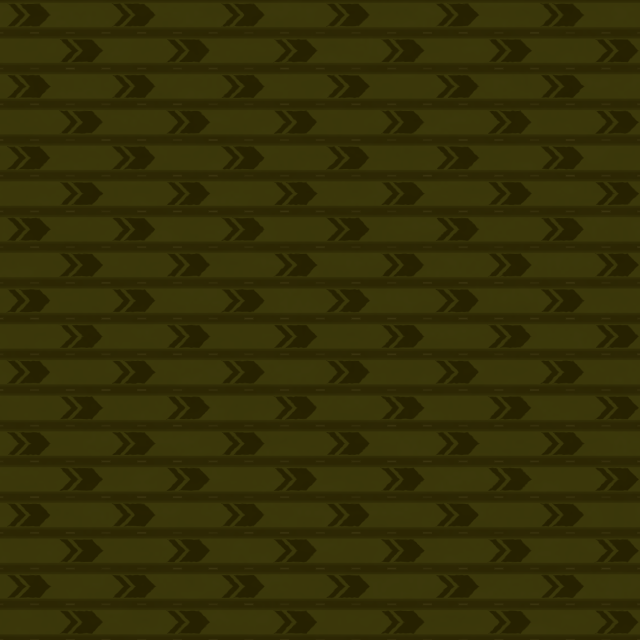
Reproduce this pattern procedurally as a WebGL 1 fragment shader.

```glsl
precision highp float;
// Olive conveyor bands carrying dark double chevrons, staggered on alternate rows.
// Lengths are in row pitches: each chevron cell is three pitches wide, and the
// dark rails between bands carry one faint worn dash per pitch.

uniform vec2 u_resolution;

const float ROWS = 17.92;
const float CELL_WIDTH = 3.0;
const float FIRST_CENTRE = 0.42;
const float FIRST_TIP = 1.377;
const float FIRST_DASH = 0.968;
const float RAIL_HALF = 0.157;

const vec3 BAND = vec3(0.231, 0.217, 0.040);
const vec3 RAIL = vec3(0.174, 0.152, 0.014);
const vec3 RAIL_EDGE = vec3(0.190, 0.172, 0.022);
const vec3 CHEVRON = vec3(0.150, 0.130, 0.004);
const vec3 DASH = vec3(0.245, 0.218, 0.070);

float hash(vec2 p) {
  vec3 q = fract(vec3(p.xyx) * 0.1031);
  q += dot(q, q.yzx + 33.33);
  return fract((q.x + q.y) * q.z);
}

float valueNoise(vec2 p) {
  vec2 i = floor(p);
  vec2 f = fract(p);
  f = f * f * (3.0 - 2.0 * f);
  float low = mix(hash(i), hash(i + vec2(1.0, 0.0)), f.x);
  float high = mix(hash(i + vec2(0.0, 1.0)), hash(i + vec2(1.0, 1.0)), f.x);
  return mix(low, high, f.y);
}

// Coverage of a shape from its signed distance
float fill(float d, float soft) {
  return 1.0 - smoothstep(-soft, soft, d);
}

float boxDistance(vec2 p, vec2 halfSize) {
  vec2 d = abs(p) - halfSize;
  return max(d.x, d.y);
}

// Right-pointing bar between tail and tip on the centre line
float chevronDistance(vec2 p, float tail, float tip) {
  float x = p.x + 0.96 * abs(p.y);
  float slant = 0.72 * max(tail - x, x - tip);
  return max(slant, abs(p.y) - 0.315);
}

// Thin and thick chevron, with the tip of the thick one at zero
float arrowDistance(vec2 p) {
  return min(chevronDistance(p, -0.885, -0.69),
             chevronDistance(p, -0.56, 0.0));
}

// Position relative to the tip of the nearest arrow
vec2 arrowLocal(float x, float y, float row) {
  float odd = mod(row, 2.0);
  float along = x - FIRST_TIP - 0.5 * CELL_WIDTH * odd;
  float column = floor((along + 2.0) / CELL_WIDTH);
  float wobble = (1.0 - odd) * 0.03 * (1.0 - 2.0 * mod(column, 2.0));
  return vec2(along - CELL_WIDTH * column - wobble, y);
}

void main() {
  vec2 uv = gl_FragCoord.xy / u_resolution;
  vec2 p = vec2(uv.x, 1.0 - uv.y) * ROWS;
  float soft = 0.012 + 0.5 * ROWS / min(u_resolution.x, u_resolution.y);

  // Row layout, counted downwards
  float row = floor(p.y - FIRST_CENTRE + 0.5);
  float y = p.y - FIRST_CENTRE - row;
  float railRow = floor(p.y - FIRST_CENTRE);
  float railY = p.y - FIRST_CENTRE - railRow - 0.5;

  // Bands and arrows, with slightly uneven edges
  float fray = 0.024 * (valueNoise(p * 14.0) - 0.5);
  float arrow = fill(arrowDistance(arrowLocal(p.x, y, row)) + fray, soft);
  vec3 color = mix(BAND, CHEVRON, arrow);

  // Rails with a lighter border
  float rail = abs(railY);
  color = mix(color, RAIL_EDGE, fill(rail - RAIL_HALF, soft));
  color = mix(color, RAIL, fill(rail - RAIL_HALF + 0.06, soft));

  // Worn dashes of varying strength
  float dashColumn = floor(p.x - FIRST_DASH + 0.5);
  vec2 dashLocal = vec2(p.x - FIRST_DASH - dashColumn, railY);
  float wear = 0.45 + 0.5 * hash(vec2(dashColumn, railRow) + 7.0);
  float dash = fill(boxDistance(dashLocal, vec2(0.12, 0.02)), soft);
  color = mix(color, DASH, dash * wear);

  // Faint mottling
  float mottle = valueNoise(p * vec2(1.5, 3.0)) + 0.5 * valueNoise(p * 8.0) - 0.75;
  color += 0.006 * mottle * vec3(1.0, 1.0, 0.6);

  gl_FragColor = vec4(clamp(color, 0.0, 1.0), 1.0);
}
```
